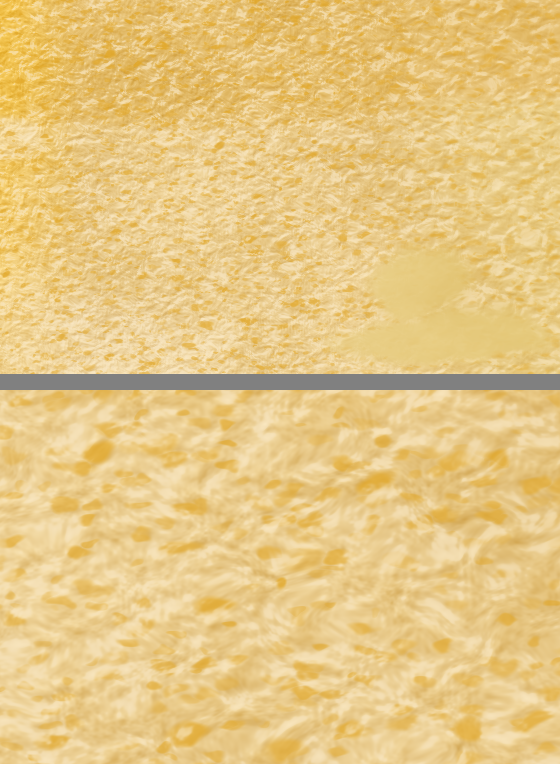
Top: the whole. Bottom: its middle third, enlarged.
A Shadertoy shader for this texture:

```glsl
// Soft yellow sponge cake crumb with small amber pores and a warmer upper layer.

const vec3 CREAM = vec3(0.922, 0.808, 0.570);
const vec3 TOASTED = vec3(0.903, 0.758, 0.455);
const vec3 GOLDEN = vec3(0.960, 0.785, 0.340);
const vec3 SMOOTH_TAN = vec3(0.893, 0.785, 0.465);
const vec3 AMBER = vec3(0.885, 0.655, 0.150);
const vec3 HIGHLIGHT = vec3(0.955, 0.875, 0.720);

float hash(vec2 p) {
    return fract(sin(dot(p, vec2(127.1, 311.7))) * 43758.5);
}

float noise(vec2 p) {
    vec2 cell = floor(p);
    vec2 f = fract(p);
    vec2 u = f * f * (3.0 - 2.0 * f);
    float low = mix(hash(cell), hash(cell + vec2(1.0, 0.0)), u.x);
    float high = mix(hash(cell + vec2(0.0, 1.0)), hash(cell + vec2(1.0)), u.x);
    return mix(low, high, u.y);
}

mat2 rotation(float angle) {
    float c = cos(angle), s = sin(angle);
    return mat2(c, s, -s, c);
}

// Layered noise; roughness sets how strongly the fine octaves show.
float fbm(vec2 p, float roughness) {
    float sum = 0.0, weight = 1.0, total = 0.0;
    for (int i = 0; i < 4; i++) {
        sum += weight * noise(p);
        total += weight;
        weight *= roughness;
        p = rotation(0.5) * p * 1.8 + 17.3;
    }
    return sum / total;
}

// Crumb height, in short grains slightly stretched sideways.
float crumb(vec2 p, float roughness) {
    vec2 q = rotation(-0.2) * p * vec2(44.0, 62.0);
    vec2 warp = vec2(noise(q * 0.6), noise(q * 0.6 + 40.0)) - 0.5;
    return fbm(q + warp, roughness);
}

// Scattered, slightly tilted oval pores, one candidate per cell.
float pores(vec2 p, float scale, float share, float softness, float seed) {
    vec2 q = p * vec2(0.8, 1.2) * scale;
    q += 0.5 * (vec2(noise(q * 2.0 + seed), noise(q * 2.0 + seed + 31.0)) - 0.5);
    vec2 home = floor(q);
    float depth = 0.0;
    for (int y = -1; y <= 1; y++) {
        for (int x = -1; x <= 1; x++) {
            vec2 cell = home + vec2(x, y);
            vec2 key = cell + seed;
            vec2 center = cell + vec2(hash(key), hash(key + 7.7));
            float radius = mix(0.20, 0.46, hash(key + 3.1));
            float tilt = mix(-0.25, 0.65, hash(key + 5.9));
            vec2 d = (rotation(-tilt) * (q - center)) / (radius * vec2(1.1, 0.8));
            float present = step(hash(key + 11.3), share);
            float hole = 1.0 - smoothstep(1.0 - softness, 1.0 + softness, length(d));
            depth = max(depth, present * hole * mix(0.4, 1.0, hash(key + 13.9)));
        }
    }
    return depth;
}

// Soft elliptical region.
float patchMask(vec2 p, vec2 center, vec2 size) {
    return 1.0 - smoothstep(0.65, 1.25, length((p - center) / size));
}

void mainImage(out vec4 fragColor, in vec2 fragCoord) {
    vec2 p = fragCoord / iResolution.y;
    float across = fragCoord.x / iResolution.x;
    float broad = fbm(p * 4.0 + 9.0, 0.6) - 0.5;

    // Broad regions: toasted top, golden left side, smooth lower right.
    float layerEdge = 0.66 + 0.07 * smoothstep(0.5, 0.8, across) + 0.10 * broad;
    float top = smoothstep(-0.035, 0.035, p.y - layerEdge);
    float leftGlow = (1.0 - smoothstep(0.0, 0.16, across + 0.1 * broad)) * mix(0.4, 1.0, p.y);
    vec2 wobble = p + 0.15 * broad;
    float bare = max(patchMask(wobble, vec2(1.12, 0.24), vec2(0.12, 0.10)),
                     patchMask(wobble, vec2(1.20, 0.10), vec2(0.30, 0.065)));
    float paleCorner = patchMask(p, vec2(0.12, 0.04), vec2(0.50, 0.20));
    float paleSpot = patchMask(p, vec2(0.03, 0.63), vec2(0.09, 0.06));

    vec3 color = mix(CREAM, TOASTED, top);
    color = mix(color, SMOOTH_TAN, 0.45 * smoothstep(0.6, 1.0, across) * (1.0 - top));
    color = mix(color, SMOOTH_TAN, 0.7 * bare);
    color = mix(color, GOLDEN, leftGlow);
    color = mix(color, HIGHLIGHT, max(0.45 * paleCorner, 0.6 * paleSpot));
    color += broad * vec3(0.07, 0.11, 0.18);

    // Crumb relief, softer toward the right.
    float blur = smoothstep(0.5, 0.95, across);
    float roughness = mix(0.75, 0.45, blur);
    float detail = (1.0 - 0.92 * bare) * mix(1.0, 0.75, blur);
    float height = crumb(p, roughness);
    float relief = height - crumb(p + vec2(0.003, -0.006), roughness);
    color += detail * (height - 0.5) * vec3(0.09, 0.17, 0.32);
    color += detail * relief * vec3(0.12, 0.17, 0.23);
    float gleam = smoothstep(0.56, 0.76, height + 0.4 * relief);
    color = mix(color, HIGHLIGHT, 0.6 * detail * gleam);

    // Pores of two sizes, with soft edges.
    float softness = mix(0.35, 0.60, blur);
    float small = pores(p, 52.0, 0.52, softness, 2.0);
    float large = pores(p, 32.0, 0.20, softness, 71.0);
    float hollow = max(0.75 * small, 0.90 * large) * detail;
    hollow *= 1.0 - 0.7 * smoothstep(0.45, 0.75, height);
    color = mix(color, AMBER, hollow * mix(0.85, 0.95, top));

    fragColor = vec4(clamp(color, 0.0, 1.0), 1.0);
}
```
